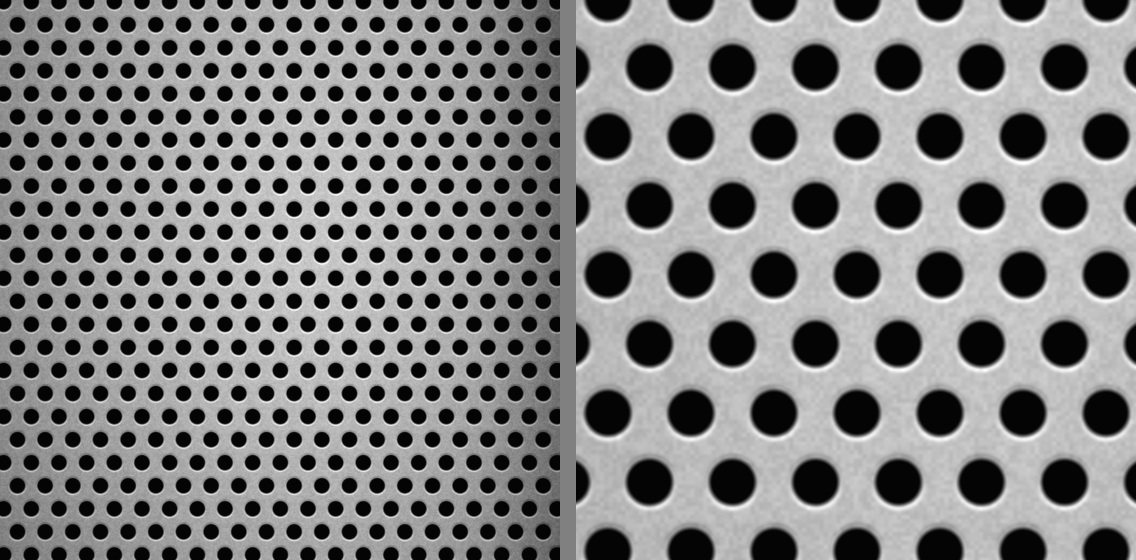
Left, the full canvas; right, a detail of the centre.
Write a Shadertoy shader that draws this texture.

```glsl
// Perforated steel sheet: staggered rows of round black holes, each with a
// shaded upper lip and a lit lower lip, on finely grained grey metal that
// has a soft gleam right of the centre and darkens towards the sides.

#define PITCH  vec2(0.04941, 0.04116)  // hole spacing across, row spacing down
#define FIRST  vec2(0.0065, 0.9972)    // centre of the top left hole
#define RADIUS 0.0138                  // hole radius
#define SOFT   0.0019                  // half width of the soft hole edge
#define LIP    0.0016                  // width of the lit and shaded lip
#define GLEAM  vec2(0.57, 0.57)        // brightest point of the sheet
#define PEAK   0.78                    // brightness at the gleam
#define FADE   0.48                    // loss of brightness away from it
#define GRAIN  0.07                    // strength of the metal grain
#define HOLE   0.015                   // brightness inside the holes

float hash(vec2 p) {
    vec3 q = fract(p.xyx * vec3(0.1031, 0.1030, 0.0973));
    q += dot(q, q.yzx + 33.33);
    return fract((q.x + q.y) * q.z);
}

float valueNoise(vec2 p) {
    vec2 cell = floor(p);
    vec2 t = fract(p);
    t = t * t * (3.0 - 2.0 * t);
    float low  = mix(hash(cell), hash(cell + vec2(1.0, 0.0)), t.x);
    float high = mix(hash(cell + vec2(0.0, 1.0)), hash(cell + 1.0), t.x);
    return mix(low, high, t.y);
}

// Offset from the centre of the nearest hole; odd rows shift by half a pitch
vec2 toHole(vec2 uv) {
    vec2 grid = (uv - FIRST) / PITCH;
    float row = floor(grid.y + 0.5);
    grid.x -= 0.5 * mod(row, 2.0);
    return (fract(grid + 0.5) - 0.5) * PITCH;
}

// Broad lighting of the sheet, falling faster on the right
float sheetLight(vec2 uv) {
    vec2 d = (uv - GLEAM) * vec2(uv.x < GLEAM.x ? 1.0 : 1.3, 0.75);
    float light = PEAK - FADE * pow(length(d), 1.5);
    return light - 0.16 * smoothstep(0.82, 1.04, uv.x) * mix(0.7, 1.2, uv.y);
}

void mainImage(out vec4 fragColor, in vec2 fragCoord) {
    vec2 uv = fragCoord / iResolution.xy;
    float pixel = 1.0 / min(iResolution.x, iResolution.y);

    // Metal with fine grain
    float grain = valueNoise(uv * 390.0) + 0.5 * valueNoise(uv * 170.0 + 40.0) - 0.75;
    float tone = sheetLight(uv) + GRAIN * grain;

    // Lip: bright below the hole, dim above it
    vec2 offset = toHole(uv);
    float dist = length(offset) - RADIUS;
    float below = -offset.y / max(length(offset), 0.0001);
    float lip = exp(-pow((dist - 1.3 * LIP) / LIP, 2.0));
    tone += lip * (0.20 * max(below, 0.0) - 0.12 * max(-below, 0.0));

    // Hole with a soft edge
    float edge = max(SOFT, pixel);
    tone = mix(HOLE, tone, smoothstep(-edge, edge, dist));

    fragColor = vec4(vec3(clamp(tone, 0.0, 1.0)), 1.0);
}
```
